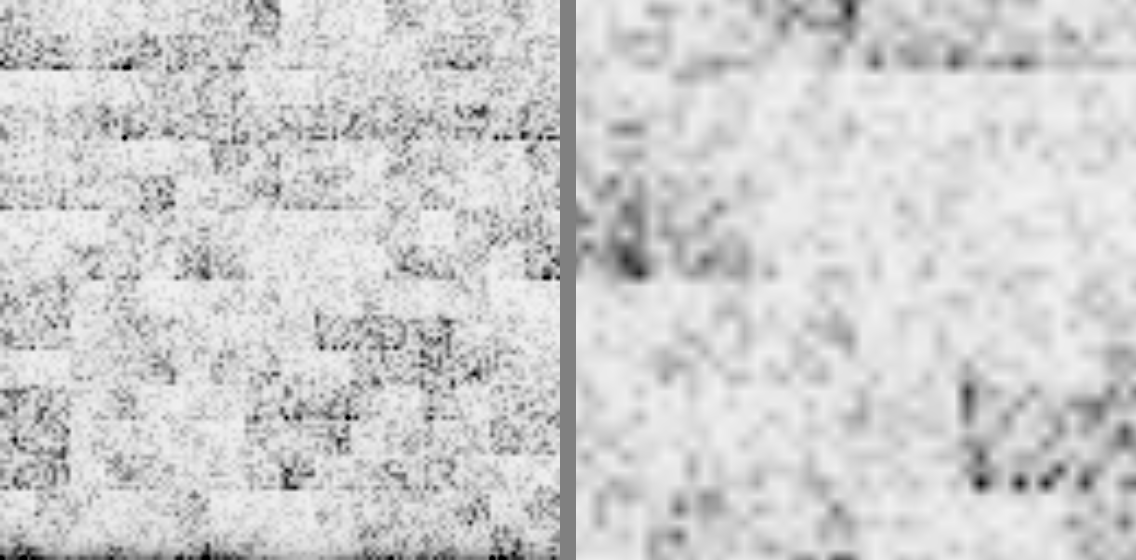
Left, the full canvas; right, a detail of the centre.
Reproduce this texture procedurally as a Shadertoy shader.

```glsl
// A pale, grainy masonry-like field: soft square grains gathered in blocks and courses.
// Each grain's darkness is an exponential of summed block, cloud and grain variation;
// neighbouring grains are blended, and the foot of the canvas fades to shadow.

const float GRAINS = 128.0;       // grains across the canvas
const float BLOCK = 8.0;          // grains across a block
const float COURSE = 16.0;        // grains in the height of a course
const float PAPER = 0.965;        // lightest grey
const float INK = 0.113;          // typical darkness of a grain

float hash(vec2 p, float seed) {
    vec3 q = fract(vec3(p.xyx + seed * 17.13) * vec3(0.1031, 0.1030, 0.0973));
    q += dot(q, q.yzx + 33.33);
    return fract((q.x + q.y) * q.z);
}

float signedHash(vec2 p, float seed) {
    return 2.0 * hash(p, seed) - 1.0;
}

float cornerSlope(vec2 corner, vec2 offset, float seed) {
    float angle = 6.2832 * hash(corner, seed);
    return dot(vec2(cos(angle), sin(angle)), offset);
}

float gradientNoise(vec2 p, float seed) {
    vec2 cell = floor(p), f = p - cell;
    vec2 ease = f * f * f * (f * (f * 6.0 - 15.0) + 10.0);
    vec2 e = vec2(1.0, 0.0);
    float low = mix(cornerSlope(cell, f, seed),
                    cornerSlope(cell + e.xy, f - e.xy, seed), ease.x);
    float high = mix(cornerSlope(cell + e.yx, f - e.yx, seed),
                     cornerSlope(cell + e.xx, f - e.xx, seed), ease.x);
    return mix(low, high, ease.y);
}

// Tone of the block under a grain, with a slight tilt and some wide pairs
float blockTone(vec2 grain) {
    vec2 block = floor(grain / BLOCK);
    vec2 local = (grain + 0.5) / BLOCK - block - 0.5;
    vec2 pair = vec2(floor(block.x * 0.5), block.y);
    vec2 id = hash(pair, 1.0) < 0.3 ? pair + 70.0 : block;
    vec2 tilt = vec2(signedHash(block, 2.0), signedHash(block, 3.0));
    float group = signedHash(floor(block * 0.5), 4.0);
    return 0.66 * signedHash(id, 5.0) + 0.22 * group + 0.55 * dot(local, tilt);
}

// Courses darken downwards and end in a broken seam
float courseTone(vec2 grain) {
    float height = mod(grain.y, COURSE);
    float seam = 1.0 - step(0.5, height);
    float strength = hash(floor(grain / BLOCK), 6.0);
    return 0.18 - 0.36 * height / COURSE + 0.55 * seam * strength;
}

// Shadow along the foot of the canvas, uneven from side to side
float footShadow(vec2 grain) {
    float patches = 0.75 + 0.9 * gradientNoise(vec2(grain.x / 11.0, 0.37), 7.0);
    return 0.38 * patches * exp(-grain.y / 1.5) + 0.04 * exp(-grain.y / 9.0);
}

float grainShade(vec2 grain) {
    grain = clamp(grain, 0.0, GRAINS - 1.0);
    float clouds = 0.7 * gradientNoise((grain + 0.5) / 4.3, 8.0)
                 + 0.6 * gradientNoise((grain + 0.5) / 2.3, 9.0);
    float leftEdge = 0.25 * exp(-grain.x / 5.0);
    float tone = blockTone(grain) + courseTone(grain) + clouds + leftEdge
               + 1.02 * signedHash(grain, 10.0);
    return PAPER - INK * exp(tone) - footShadow(grain);
}

// Blend the four nearest grains
float softGrain(vec2 p) {
    vec2 grain = floor(p - 0.5), f = p - 0.5 - grain;
    vec2 e = vec2(1.0, 0.0);
    float low = mix(grainShade(grain), grainShade(grain + e.xy), f.x);
    float high = mix(grainShade(grain + e.yx), grainShade(grain + e.xx), f.x);
    return mix(low, high, f.y);
}

void mainImage(out vec4 fragColor, in vec2 fragCoord) {
    vec2 uv = fragCoord / iResolution.xy;
    float shade = clamp(softGrain(uv * GRAINS), 0.0, 1.0);
    fragColor = vec4(vec3(shade), 1.0);
}
```
